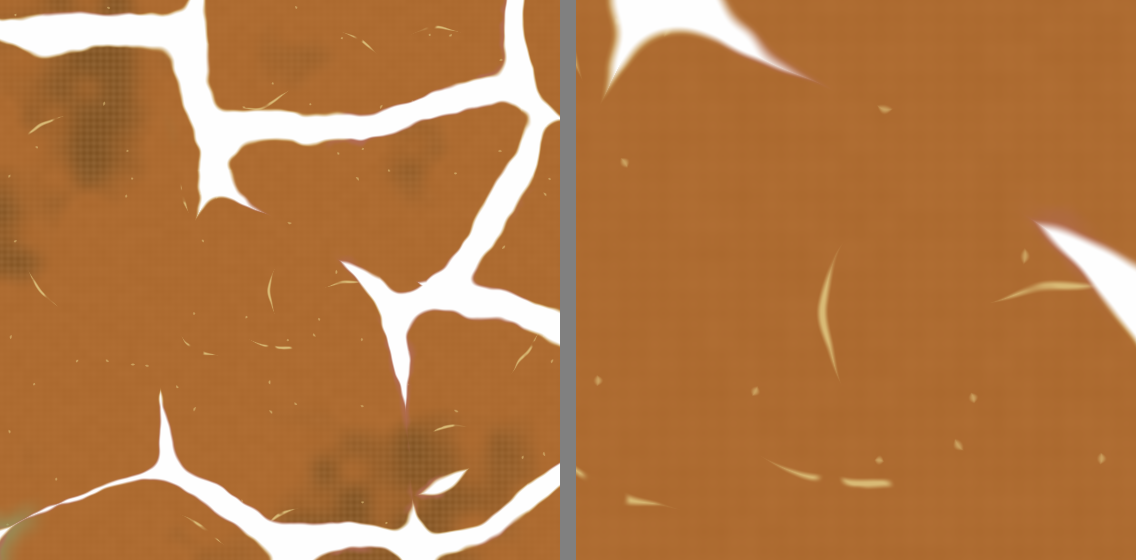
Left, the full canvas; right, a detail of the centre.
Write a WebGL 1 fragment shader that draws this pattern.

```glsl
precision highp float;
// Ochre ground split by a network of tapering white cracks, with slivers, scratches and smudges.
uniform vec2 u_resolution;

// Colours
const vec3 OCHRE = vec3(0.68, 0.42, 0.19);
const vec3 WHITE = vec3(0.995);
const vec3 SMUDGE = vec3(0.50, 0.34, 0.16);
const vec3 YELLOW_RIM = vec3(0.85, 0.73, 0.46);
const vec3 PINK_RIM = vec3(0.70, 0.42, 0.35);
const vec3 GREEN_STAIN = vec3(0.56, 0.60, 0.40);

// Sizes, in canvas heights
const float CELLS = 2.4;          // crack cells across the canvas
const float JITTER = 0.85;        // irregularity of the cells
const float JUNCTION = 0.09;      // rounding of junctions, in cells
const float HALF_WIDTH = 0.023;   // half width of an open crack
const float CLOSED = 0.36;        // noise level below which a crack closes
const float SOFTNESS = 0.0032;    // blur of the crack edge
const float RIM = 0.005;          // width of the coloured rim
const float FRAY = 0.013;         // width of the ragged pink patches
const float WEAVE = 85.0;         // threads of the faint weave

float hash(vec2 p) {
  return fract(sin(dot(p, vec2(127.1, 311.7))) * 43758.5453);
}

vec2 hash2(vec2 p) {
  return vec2(hash(p), hash(p + 57.3));
}

float noise(vec2 p) {
  vec2 i = floor(p), f = fract(p);
  f = f * f * (3.0 - 2.0 * f);
  return mix(mix(hash(i), hash(i + vec2(1.0, 0.0)), f.x),
             mix(hash(i + vec2(0.0, 1.0)), hash(i + 1.0), f.x), f.y);
}

vec2 noise2(vec2 p) {
  return vec2(noise(p), noise(p + 31.7)) - 0.5;
}

float smoothMin(float a, float b, float k) {
  float h = max(k - abs(a - b), 0.0) / k;
  return min(a, b) - h * h * k * 0.25;
}

vec2 cellPoint(vec2 cell) {
  return cell + 0.5 + JITTER * (hash2(cell + 4.0) - 0.5);
}

// Distance to the nearest Voronoi border, rounded where borders meet
float borderDistance(vec2 p) {
  vec2 base = floor(p), home = base, toHome = vec2(0.0);
  float nearest = 100.0;
  for (int y = -1; y <= 1; y++) {
    for (int x = -1; x <= 1; x++) {
      vec2 cell = base + vec2(float(x), float(y));
      vec2 r = cellPoint(cell) - p;
      if (dot(r, r) < nearest) {
        nearest = dot(r, r);
        home = cell;
        toHome = r;
      }
    }
  }
  float d = 10.0;
  for (int y = -2; y <= 2; y++) {
    for (int x = -2; x <= 2; x++) {
      if (x == 0 && y == 0) continue;
      vec2 r = cellPoint(home + vec2(float(x), float(y))) - p;
      d = smoothMin(d, dot(0.5 * (toHome + r), normalize(r - toHome)), JUNCTION);
    }
  }
  return d;
}

// Signed distance to the main cracks, whose width swells and closes
float cracks(vec2 p) {
  vec2 q = p + 0.075 * noise2(p * 5.0) + 0.014 * noise2(p * 17.0);
  float open = clamp((noise(p * 3.3 + 12.4) - CLOSED) * 4.5, -1.0, 1.0);
  float ragged = 0.005 * (noise(p * 48.0) - 0.5);
  return borderDistance(q * CELLS) / CELLS - HALF_WIDTH * open + ragged;
}

// Signed distance to scattered curved lenses, at most one per grid cell
float lenses(vec2 p, float grid, float chance, float halfLen, float halfWidth, float seed) {
  vec2 cell = floor(p * grid), key = cell + seed;
  if (hash(key) > chance) return 1.0;
  vec2 q = p - (cell + 0.5 + 0.4 * (hash2(key + 9.1) - 0.5)) / grid;
  float angle = 6.2832 * hash(key + 3.7);
  float len = halfLen * mix(0.5, 1.0, hash(key + 5.2));
  q = mat2(cos(angle), sin(angle), -sin(angle), cos(angle)) * q;
  float x = q.x / len;
  float bend = (hash(key + 7.9) - 0.5) * 0.5 * len;
  return abs(q.y + bend * x * x) - halfWidth * (1.0 - x * x);
}

void main() {
  vec2 p = gl_FragCoord.xy / u_resolution.y;
  float soft = max(SOFTNESS, 1.0 / u_resolution.y);

  // Ground with blurred smudges and a faint weave
  float smudge = smoothstep(0.56, 0.95, 0.75 * noise(p * 5.5 + 40.0) + 0.25 * noise(p * 19.0));
  float weave = sin(p.x * WEAVE * 6.2832) + sin(p.y * WEAVE * 6.2832);
  vec3 color = mix(OCHRE, SMUDGE, 0.85 * smudge);
  color += weave * (0.002 + 0.012 * smudge) + 0.012 * (noise(p * 60.0) - 0.5);

  // Thin broken scratches and specks
  vec2 wobbly = p + 0.008 * noise2(p * 35.0);
  float scratch = smoothstep(0.0018, -0.0018, lenses(wobbly, 7.0, 0.32, 0.045, 0.0022, 20.0));
  scratch *= smoothstep(0.2, 0.55, noise(p * 70.0));
  float speck = smoothstep(0.0018, -0.0018, lenses(p, 24.0, 0.1, 0.004, 0.0016, 70.0));
  color = mix(color, YELLOW_RIM, max(scratch, 0.7 * speck));

  // White cracks and loose slivers with yellow, pink and green rims
  float sliver = lenses(wobbly, 3.0, 0.35, 0.065, 0.010, 33.0);
  float d = min(cracks(p), sliver);
  float pink = smoothstep(0.45, 0.62, noise(p * 9.0 + 80.0));
  float fray = smoothstep(0.62, 0.78, noise(p * 8.0 + 21.0));
  fray *= smoothstep(FRAY, 0.0, d + 0.012 * (noise(p * 65.0) - 0.5));
  float stain = smoothstep(0.78, 0.95, noise(p * 4.0 + 63.0)) * smoothstep(0.05, 0.0, d);
  color = mix(color, GREEN_STAIN, 0.7 * stain);
  color = mix(color, PINK_RIM, 0.75 * fray);
  color = mix(color, mix(YELLOW_RIM, PINK_RIM, pink), 0.65 * smoothstep(RIM, 0.0, d));
  color = mix(color, WHITE, smoothstep(soft, -soft, d));

  gl_FragColor = vec4(color, 1.0);
}
```
